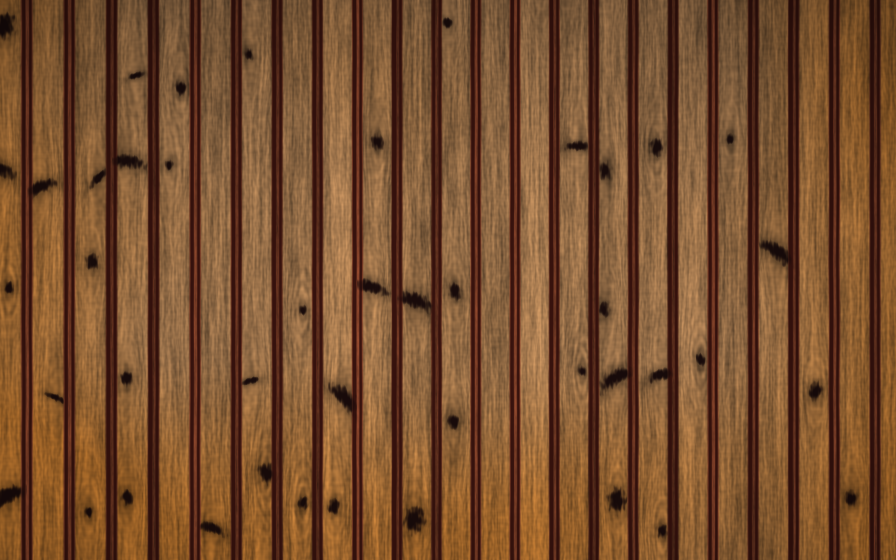
A Shadertoy shader for this texture:

```glsl
// Stained pine boards: narrow vertical planks parted by double-lined grooves.
// Board coordinates are in plank widths; gradient noise makes the grain, and
// hashed cells on each plank scatter knots that bend the grain around them.

const float PLANKS = 21.0;          // spacings between first and last groove
const float PLANKS_PER_HEIGHT = 13.87;
const float KNOT_ROW = 2.77;        // height of a knot cell, in plank widths
const float KNOT_CHANCE = 0.4;

const vec3 PALE_WOOD = vec3(0.605, 0.445, 0.29);
const vec3 AMBER_WOOD = vec3(0.67, 0.42, 0.165);
const vec3 GROOVE_DARK = vec3(0.195, 0.06, 0.045);
const vec3 GROOVE_RIDGE = vec3(0.37, 0.185, 0.115);
const vec3 KNOT_DARK = vec3(0.085, 0.035, 0.035);

vec2 hash2(vec2 p) {
    vec3 h = fract(p.xyx * vec3(0.1031, 0.1030, 0.0973));
    h += dot(h, h.yzx + 33.33);
    return fract((h.xx + h.yz) * h.zy);
}

float corner(vec2 cell, vec2 offset) {
    float a = 6.2832 * hash2(cell).x;
    return dot(vec2(cos(a), sin(a)), offset);
}

float gradientNoise(vec2 p) {
    vec2 i = floor(p), f = fract(p);
    vec2 s = f * f * f * (f * (f * 6.0 - 15.0) + 10.0);
    vec2 e = vec2(1.0, 0.0);
    float low = mix(corner(i, f), corner(i + e, f - e), s.x);
    float high = mix(corner(i + e.yx, f - e.yx), corner(i + 1.0, f - 1.0), s.x);
    return mix(low, high, s.y);
}

// Soft-edged vertical line, 1 inside
float line(float x, float halfWidth, float blur) {
    return 1.0 - smoothstep(halfWidth - blur, halfWidth + blur, abs(x));
}

// Uneven plank spacing: canvas x from 0 to 1 becomes a plank coordinate
float plankCoord(float x) {
    float t = (x - 0.03) / 0.9466;
    return PLANKS * t - 0.133 * sin(3.1416 * t) - 0.094 * sin(6.2832 * t);
}

// One knot: x = dark core, y = stained halo, z = growth rings, w = grain shift
vec4 knot(vec2 q, vec2 cell) {
    vec2 place = hash2(cell + 17.0), kind = hash2(cell + 53.0);
    vec2 chance = hash2(cell + 91.0);
    vec2 d = q - vec2(0.25 + 0.5 * place.x, (cell.y + 0.2 + 0.6 * place.y) * KNOT_ROW);
    float present = step(chance.x, KNOT_CHANCE);
    float feather = step(0.72, kind.x);

    float angle = (kind.y - 0.5) * mix(0.8, 1.8, feather);
    vec2 r = mat2(cos(angle), -sin(angle), sin(angle), cos(angle)) * d;
    r.y += 0.35 * feather * r.x * r.x;
    vec2 size = mix(vec2(0.15, 0.20), vec2(0.36, 0.12), feather);
    size *= 0.55 + 0.95 * chance.y * chance.y;
    float ragged = 0.5 * gradientNoise(d * vec2(10.0, 6.0) + cell * 5.3)
                 + 0.3 * gradientNoise(d * vec2(18.0, 5.0) + cell * 3.1);
    float dist = length(r / size) + ragged;

    float core = 1.0 - smoothstep(0.35, 1.35, dist);
    float halo = exp(-0.36 * dist * dist);
    float reach = exp(-dot(d * vec2(2.6, 0.85), d * vec2(2.6, 0.85)));
    float radius = length(d * vec2(1.0, 0.28)) + 0.03 * ragged;
    float rings = sin(radius * 60.0) * reach * (1.0 - feather) * place.x;
    return present * vec4(core, halo, rings, -0.6 * d.x * reach);
}

vec4 knotsOnPlank(vec2 q, float plank) {
    vec4 sum = vec4(0.0);
    float row = floor(q.y / KNOT_ROW);
    for (float i = -1.0; i <= 1.0; i++) {
        sum += knot(q, vec2(plank, row + i));
    }
    return sum;
}

// Long fibres, broader streaks and fine pores, about -1 to 1
float woodGrain(vec2 q, float plank) {
    vec2 p = q + vec2(plank * 7.3, plank * 3.7);
    p.x += 0.03 * gradientNoise(p * vec2(1.5, 0.3));
    return 0.50 * gradientNoise(p * vec2(3.0, 0.16))
         + 0.55 * gradientNoise(p * vec2(9.0, 0.35))
         + 0.75 * gradientNoise(p * vec2(15.0, 1.1))
         + 0.45 * gradientNoise(p * vec2(19.0, 6.0))
         + 0.16 * gradientNoise(p * vec2(4.0, 14.0));
}

// Amber stain toward the sides and the bottom
vec3 stainColor(vec2 uv) {
    float side = smoothstep(0.28, 0.54, abs(uv.x - 0.49));
    float low = smoothstep(0.40, 0.0, uv.y) * (1.0 - 0.6 * smoothstep(0.45, 0.9, uv.x));
    float drift = 0.3 * gradientNoise(uv * vec2(4.0, 3.0));
    return mix(PALE_WOOD, AMBER_WOOD, clamp(0.8 * side + 0.95 * low + drift, 0.0, 1.0));
}

void mainImage(out vec4 fragColor, in vec2 fragCoord) {
    vec2 uv = fragCoord / iResolution.xy;
    float across = plankCoord(uv.x);
    float plank = floor(across);
    vec2 q = vec2(across - plank, uv.y * PLANKS_PER_HEIGHT);

    // Wood, with its grain pushed aside by the knots
    vec4 knots = knotsOnPlank(q, plank);
    float grain = woodGrain(q + vec2(knots.w, 0.0), plank);
    float tone = 0.96 + 0.14 * (hash2(vec2(plank, 4.0)).x - 0.5);
    vec3 color = stainColor(uv) * (tone + 0.36 * grain + 0.12 * knots.z);
    color *= 1.0 - 0.45 * clamp(knots.y, 0.0, 1.0);
    color = mix(color, KNOT_DARK, 0.95 * clamp(knots.x, 0.0, 1.0));

    // Groove: a brown ridge between two dark lines
    float nearest = floor(across + 0.5);
    float g = across - nearest + 0.012 * gradientNoise(vec2(nearest * 5.1, q.y * 0.6));
    float blur = 0.012 + 0.5 * PLANKS / iResolution.x;
    vec2 vary = hash2(vec2(nearest, 29.0));
    vec3 ridge = GROOVE_RIDGE * (0.85 + 0.5 * vary.x + 0.35 * grain);
    color *= 1.0 - 0.18 * exp(-60.0 * g * g);
    color = mix(color, ridge, line(g, 0.14, blur));
    float dark = max(line(g + 0.072, 0.036 + 0.022 * vary.y, blur), line(g - 0.082, 0.034, blur));
    color = mix(color, GROOVE_DARK, 0.95 * dark);
    color = mix(color, KNOT_DARK, 0.6 * clamp(knots.x, 0.0, 1.0));

    // Darkened corners and top
    vec2 c = uv - vec2(0.48, 0.42);
    color *= 1.06 - dot(c * c, vec2(0.75, 0.7));
    fragColor = vec4(clamp(color, 0.0, 1.0), 1.0);
}
```
